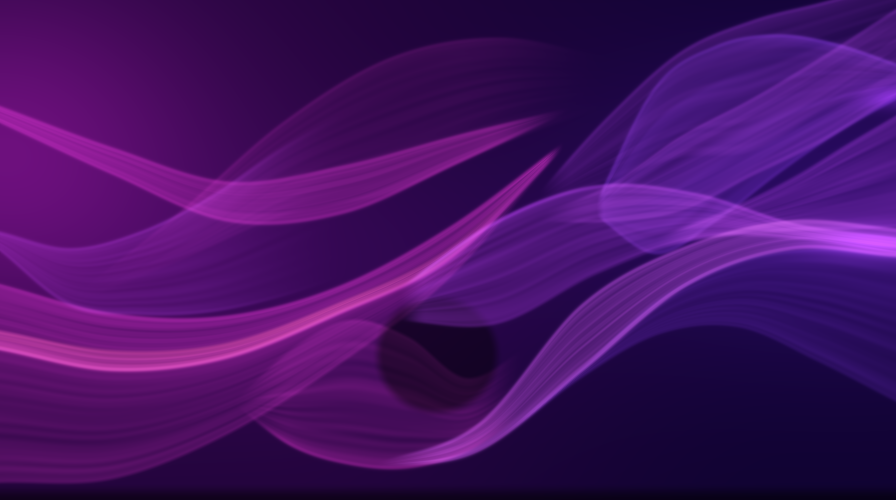
This background is drawn by a WebGL 2 fragment shader. Its source:

```glsl
#version 300 es
precision highp float;

uniform vec2 u_resolution;
out vec4 fragColor;

#define LINE_WIDTH .0045
#define GLOW_WIDTH .026
#define EDGE_SOFTNESS .005
#define FIBRE_COUNT 9.
#define FIBRE_STRENGTH .42
#define ROSE vec3(.95, .3, .5)
#define MAGENTA vec3(.62, .13, .54)
#define VIOLET vec3(.56, .19, .78)
#define INDIGO vec3(.38, .16, .72)
#define ORCHID vec3(.78, .32, .94)

vec2 uv;
vec3 col;

float hash(vec2 p) {
    vec3 q = fract(p.xyx * .1031);
    q += dot(q, q.yzx + 33.33);
    return fract((q.x + q.y) * q.z);
}

float noise(vec2 p) {
    vec2 i = floor(p), f = fract(p), e = vec2(0, 1);
    f = f * f * (3. - 2. * f);
    return mix(mix(hash(i), hash(i + e.yx), f.x),
               mix(hash(i + e), hash(i + e.yy), f.x), f.y);
}

// Smooth curve through six evenly spaced heights, t in 0..1
float spline(float t, vec3 a, vec3 b) {
    float k[6] = float[6](a.x, a.y, a.z, b.x, b.y, b.z);
    float f = clamp(t, 0., 1.) * 5.;
    int i = min(int(f), 4);
    f -= float(i);
    float p1 = k[i], p2 = k[i + 1];
    float p0 = i > 0 ? k[max(i - 1, 0)] : 2. * p1 - p2;
    float p3 = i < 4 ? k[min(i + 2, 5)] : 2. * p2 - p1;
    return p1 + .5 * f * (p2 - p0 + f * (2. * p0 - 5. * p1 + 4. * p2 - p3
         + f * (3. * (p1 - p2) + p3 - p0)));
}

// Height of the curve and its slope-corrected signed distance
vec2 curve(float t, float run, vec3 a, vec3 b) {
    float h = .004, y = spline(t, a, b);
    float slope = (spline(t + h, a, b) - spline(t - h, a, b)) / (2. * h * run);
    return vec2(y, (uv.y - y) / sqrt(1. + slope * slope));
}

float blob(vec2 center, vec2 radius) {
    vec2 d = (uv - center) / radius;
    return exp(-dot(d, d));
}

// Translucent sheet between a top curve and a low curve
void ribbon(float x0, float x1, mat4x3 k, vec3 tint,
            float fill, float topLine, float lowLine, float ends) {
    float t = (uv.x - x0) / (x1 - x0);
    float run = (x1 - x0) * u_resolution.x / u_resolution.y;
    vec2 top = curve(t, run, k[0], k[1]), low = curve(t, run, k[2], k[3]);
    float width = max(top.x - low.x, .004);
    float s = clamp((top.x - uv.y) / width, 0., 1.);
    float inside = smoothstep(-EDGE_SOFTNESS, EDGE_SOFTNESS, -top.y)
                 * smoothstep(-EDGE_SOFTNESS, EDGE_SOFTNESS, low.y);

    // Long fibres follow the sheet
    vec2 seed = vec2(k[0].x, k[2].y) * 90., q = vec2(s * FIBRE_COUNT, t * 2.);
    float fibre = noise(q + seed) - .5;
    fibre += (noise(q * vec2(2.7, 1.2) + seed) - .5) * smoothstep(.02, .16, width);
    float body = inside * (.65 + FIBRE_STRENGTH * fibre);

    vec2 d = vec2(top.y, low.y);
    vec2 lines = exp(-d * d / (LINE_WIDTH * LINE_WIDTH)) * .6
               + exp(-abs(d) / GLOW_WIDTH) * inside * .5;
    float fade = (x0 <= 0. ? 1. : smoothstep(0., ends, t))
               * (x1 >= 1. ? 1. : smoothstep(0., ends, 1. - t));
    vec3 light = tint * fade * (fill * body + dot(lines, vec2(topLine, lowLine)));
    col = 1. - (1. - col) * (1. - min(light, 1.));
}

void main() {
    uv = gl_FragCoord.xy / u_resolution;

    // Dark backdrop with broad glows
    col = mix(vec3(.13, .015, .23), vec3(.06, .01, .19), smoothstep(.3, .9, uv.x));
    col += vec3(.29, .045, .25) * blob(vec2(0, .7), vec2(.24, .36));
    col += vec3(.1, .03, .19) * blob(vec2(.95, .6), vec2(.3, .32));
    col += vec3(.06, .01, .08) * blob(vec2(.35, .45), vec2(.3));

    // Left veils and arches
    ribbon(.078, .677, mat4x3(.4, .57, .756, .884, .923, .884,
        .39, .477, .57, .616, .71, .79), MAGENTA, .2, .2, 0., .3);
    ribbon(0., .39, mat4x3(.535, .502, .535, .605, .7, .78,
        .5, .39, .372, .377, .407, .453), VIOLET, .24, .3, .25, .5);
    ribbon(0., .638, mat4x3(.786, .702, .635, .667, .728, .784,
        .756, .651, .558, .574, .674, .781), MAGENTA, .42, .45, .4, .15);

    // Lower folds and the dark hollow
    ribbon(0., .625, mat4x3(.302, .26, .284, .372, .484, .707,
        .035, .042, .128, .267, .442, .698), MAGENTA, .4, .3, .06, .2);
    ribbon(.26, .586, mat4x3(.198, .302, .36, .326, .244, .302,
        .195, .109, .072, .065, .098, .174), MAGENTA, .4, 0., .45, .2);
    float hollow = length((uv - vec2(.488, .29)) / vec2(.07, .12));
    col *= mix(.55, 1., smoothstep(.85, 1.05, hollow));

    // Rose band rising to a leaf tip
    ribbon(0., .63, mat4x3(.43, .372, .367, .426, .547, .714,
        .302, .26, .284, .372, .484, .707), MAGENTA, .5, .45, .45, .04);
    ribbon(0., .625, mat4x3(.337, .298, .312, .391, .502, .709,
        .302, .26, .284, .372, .484, .707), ROSE, .35, .25, .4, .45);

    // Upper right lobes
    ribbon(.6, 1., mat4x3(.61, .767, .895, .958, .995, 1.035,
        .593, .64, .686, .698, .78, .837), VIOLET, .24, .28, 0., .1);
    ribbon(.665, 1., mat4x3(.593, .826, .907, .93, .912, .872,
        .57, .493, .558, .65, .733, .802), INDIGO, .4, .35, .25, .03);
    ribbon(.6, 1., mat4x3(.57, .628, .726, .802, .888, .98,
        .558, .558, .58, .65, .72, .81), VIOLET, .28, .2, .2, .15);

    // Bright sweep to the right edge
    ribbon(.56, 1., mat4x3(.128, .26, .4, .477, .502, .488,
        .121, .244, .333, .347, .279, .198), INDIGO, .3, .25, .1, .1);
    ribbon(.729, 1., mat4x3(.523, .558, .6, .65, .71, .767,
        .5, .523, .535, .54, .542, .547), VIOLET, .42, .25, .2, .2);
    ribbon(.443, 1., mat4x3(.419, .558, .628, .612, .551, .523,
        .36, .353, .453, .523, .523, .493), VIOLET, .48, .42, .15, .06);
    ribbon(.417, 1., mat4x3(.07, .151, .391, .507, .558, .542,
        .065, .098, .26, .43, .502, .488), ORCHID, .42, .3, .4, .15);

    // Hot spots and lower border shade
    col += ORCHID * .3 * blob(vec2(.98, .515), vec2(.08, .035));
    col += VIOLET * .3 * blob(vec2(1, .805), vec2(.04, .025));
    col *= mix(.45, 1., smoothstep(0., .035, uv.y));
    fragColor = vec4(clamp(col, 0., 1.), 1);
}
```
